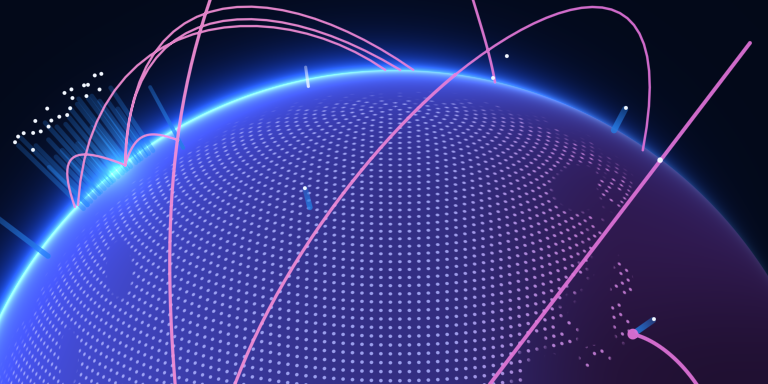
Write a WebGL 1 fragment shader that draws this background.

```glsl
precision highp float;
// A night globe seen from above its shoulder: a dotted land grid on a tilted
// sphere, a blue atmosphere lit from the left, light beams standing on the
// surface and pink flight arcs drawn as cubic curves. Canvas height is 1.
uniform vec2 u_resolution;

const float TAU = 6.28318;
const vec2 CENTER = vec2(1.029, -0.331);
const float RADIUS = 1.148;
const float TILT = 0.42;
const float GRID_STEP = 0.0215;

float hash(float n) {
  return fract(sin(n * 127.1) * 43758.5);
}

float fill(float d, float width, float aa) {
  return 1.0 - smoothstep(width - aa, width + aa, d);
}

// Fill with an edge about one pixel soft
float ink(float d, float width) {
  return fill(d, width, 0.75 / u_resolution.y);
}

float disc(vec2 p, float x, float y, float r) {
  return ink(length(p - vec2(x, y)), r);
}

float blob(vec2 p, float x, float y, float rx, float ry) {
  return fill(length((p - vec2(x, y)) / vec2(rx, ry)), 1.0, 0.15);
}

// x: distance to the segment, y: position along it
vec2 segment(vec2 p, vec2 a, vec2 b) {
  vec2 ab = b - a;
  float t = clamp(dot(p - a, ab) / dot(ab, ab), 0.0, 1.0);
  return vec2(length(p - a - ab * t), t);
}

// Cubic curve: start and first handle, second handle and end
float arc(vec2 p, vec4 a, vec4 b, float width) {
  float nearest = 9.0;
  vec2 last = a.xy;
  for (int i = 1; i <= 24; i++) {
    float t = float(i) / 24.0;
    float s = 1.0 - t;
    vec2 next = s*s*s*a.xy + 3.0*s*t*(s*a.zw + t*b.xy) + t*t*t*b.zw;
    nearest = min(nearest, segment(p, last, next).x);
    last = next;
  }
  return ink(nearest, width);
}

// Beam fading from its base (xy) to its tip (zw)
float beam(vec2 p, vec4 ends, float width) {
  vec2 s = segment(p, ends.xy, ends.zw);
  return ink(s.x, width) * mix(0.85, 0.4, s.y);
}

// Where the surface carries dots
float land(vec2 p, float depth, float grain) {
  float edge = 1.33 + 0.19 * smoothstep(0.0, 0.4, p.y) - 0.13 * smoothstep(0.6, 0.75, p.y);
  float m = fill(p.x + 0.06 * (grain - 1.0), edge, 0.015);
  m *= 1.0 - blob(p, 1.51, 0.51, 0.075, 0.065);
  m *= 1.0 - blob(p, 0.31, 0.30, 0.035, 0.08);
  m *= 1.0 - blob(p, 0.18, 0.07, 0.025, 0.08);
  float isles = blob(p, 1.60, 0.54, 0.045, 0.085) + blob(p, 1.62, 0.22, 0.03, 0.11)
    + blob(p, 1.46, 0.14, 0.045, 0.06) + blob(p, 1.55, 0.07, 0.04, 0.03);
  m = min(max(m, isles * step(0.35, grain)), 1.0);
  return m * smoothstep(0.04, 0.09, depth - 0.03 * grain);
}

// Rows of equal latitude, each split into evenly spaced dots
float landDots(vec2 p, float depth) {
  vec2 q = (p - CENTER) / RADIUS;
  float z = sqrt(max(1.0 - dot(q, q), 0.002));
  float lat = asin(clamp(q.y * cos(TILT) + z * sin(TILT), -1.0, 1.0));
  float lon = atan(q.x, z * cos(TILT) - q.y * sin(TILT));
  float row = floor(lat / GRID_STEP);
  float rowLat = (row + 0.5) * GRID_STEP;
  float count = max(floor(TAU * cos(rowLat) / GRID_STEP), 1.0);
  float cell = lon / TAU * count;
  vec2 offset = vec2((fract(cell) - 0.5) * TAU / count * cos(rowLat), lat - rowLat);
  float grain = hash(row * 0.731 + floor(cell) * 1.917);
  float aa = 0.75 / u_resolution.y / RADIUS / max(z, 0.35);
  return fill(length(offset), 0.0041, aa) * land(p, depth, grain);
}

vec3 globe(vec2 p, float depth, float side) {
  vec3 c = mix(vec3(0.25, 0.27, 0.75), vec3(0.20, 0.18, 0.51), smoothstep(0.1, 1.05, p.x));
  c = mix(c, vec3(0.18, 0.09, 0.28), smoothstep(1.05, 1.65, p.x));
  c *= 1.0 - 0.3 * smoothstep(1.1, 1.9, p.x) * (1.0 - smoothstep(0.0, 0.4, p.y));
  c += vec3(0.05, 0.12, 0.42) * side * exp(-depth / 0.13);
  c += vec3(0.08, 0.22, 0.30) * side * exp(-depth / 0.03);
  vec3 dots = mix(vec3(0.68, 0.70, 1.0), vec3(0.82, 0.52, 0.88), smoothstep(1.1, 1.6, p.x));
  return mix(c, dots, 0.85 * landDots(p, depth));
}

// Long arcs first, then the bundle on the left
float flights(vec2 p) {
  vec2 crest = vec2(1.185, 0.805);
  vec2 hub = vec2(0.326, 0.57);
  float a = ink(segment(p, vec2(1.276, 0.0), vec2(1.953, 0.888)).x, 0.005);
  a += arc(p, vec4(0.612, 0.0, 0.729, 0.31), vec4(0.964, 0.622, crest), 0.0042);
  a += arc(p, vec4(crest, 1.458, 1.026), vec4(1.771, 1.117, 1.674, 0.609), 0.0032);
  a += arc(p, vec4(0.547, 1.0, 0.43, 0.661), vec4(0.43, 0.323, 0.456, 0.0), 0.0042);
  a += arc(p, vec4(1.232, 1.0, 1.253, 0.93), vec4(1.276, 0.86, 1.289, 0.786), 0.0035);
  a += arc(p, vec4(1.648, 0.13, 1.71, 0.115), vec4(1.775, 0.06, 1.82, -0.01), 0.005);
  a += arc(p, vec4(hub, 0.339, 1.091), vec4(0.742, 1.052, 1.076, 0.818), 0.003);
  a += arc(p, vec4(hub, 0.326, 1.0), vec4(0.677, 1.039, 1.042, 0.818), 0.003);
  a += arc(p, vec4(0.203, 0.466, 0.234, 0.974), vec4(0.703, 1.026, 1.003, 0.818), 0.003);
  a += arc(p, vec4(0.195, 0.461, 0.143, 0.609), vec4(0.195, 0.622, hub), 0.003);
  a += arc(p, vec4(hub, 0.352, 0.661), vec4(0.391, 0.661, 0.464, 0.635), 0.003);
  return min(a + disc(p, 1.648, 0.13, 0.014), 1.0);
}

void main() {
  vec2 p = gl_FragCoord.xy / u_resolution.y;
  float d = length(p - CENTER) - RADIUS;
  float side = smoothstep(-0.5, 0.95, dot(normalize(p - CENTER), vec2(-0.75, 0.65)));
  // Sky, atmosphere, sphere and bright rim
  float outer = max(d, 0.0);
  vec3 color = vec3(0.012, 0.035, 0.095);
  color += vec3(0.13, 0.32, 0.95) * side * exp(-outer / (0.015 + 0.03 * side));
  color += vec3(0.01, 0.05, 0.22) * side * exp(-outer / 0.1);
  color = mix(color, globe(p, max(-d, 0.0), side), ink(d, 0.0));
  color += vec3(0.35, 0.6, 0.55) * (0.1 + 0.9 * side * side) * exp(-abs(d) / 0.01);
  // Crowd of radial beams with scattered white tips
  float beams = 0.0, tips = 0.0;
  for (int i = 1; i <= 22; i++) {
    float n = float(i);
    float angle = radians(mix(123.5, 136.5, (n - 0.5 + hash(n)) / 23.0));
    vec2 dir = RADIUS * vec2(cos(angle), sin(angle));
    vec2 top = CENTER + dir * mix(1.09, 1.2, hash(n + 40.0));
    beams += 0.6 * beam(p, vec4(CENTER + dir * 0.985, top), 0.006);
    vec2 tip = CENTER + dir * mix(1.16, 1.21, hash(n + 80.0));
    tips += disc(p, tip.x, tip.y, 0.005);
  }
  // Lone beams
  beams += beam(p, vec4(0.125, 0.333, -0.01, 0.435), 0.007);
  beams += beam(p, vec4(0.477, 0.615, 0.391, 0.773), 0.005);
  beams += beam(p, vec4(1.599, 0.661, 1.628, 0.716), 0.008);
  beams += beam(p, vec4(0.807, 0.46, 0.795, 0.508), 0.007);
  beams += beam(p, vec4(1.66, 0.138, 1.7, 0.166), 0.008);
  color = mix(color, vec3(0.14, 0.48, 0.88), min(beams, 0.8));
  color += vec3(0.2, 0.45, 0.4) * exp(-length(p - vec2(0.3, 0.56)) / 0.045);
  // Flight arcs
  vec3 pink = mix(vec3(0.96, 0.56, 0.84), vec3(0.88, 0.45, 0.85), smoothstep(0.6, 1.6, p.x));
  color = mix(color, pink, 0.92 * flights(p));
  // White end points
  tips += beam(p, vec4(0.803, 0.775, 0.796, 0.825), 0.004);
  tips += disc(p, 1.32, 0.854, 0.005) + disc(p, 1.284, 0.797, 0.005);
  tips += disc(p, 1.719, 0.583, 0.007) + disc(p, 1.63, 0.719, 0.005);
  tips += disc(p, 0.794, 0.51, 0.005) + disc(p, 1.703, 0.169, 0.005);
  color = mix(color, vec3(0.95, 0.97, 1.0), min(tips, 1.0));
  gl_FragColor = vec4(min(color, 1.0), 1.0);
}
```
